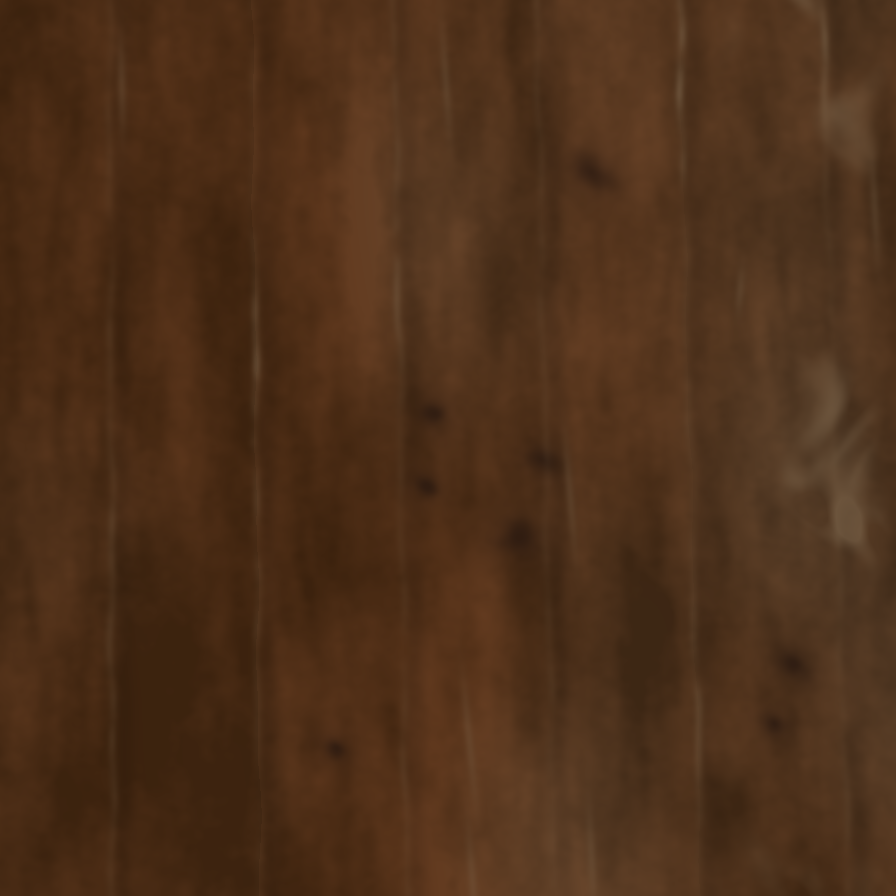
Reproduce this texture procedurally as a Shadertoy shader.

```glsl
// Worn brown floorboards: vertical planks with soft streaky grain, dark knots,
// pale broken seams and patches of grey sheen that grow to the right.
// Tones come from smooth cellular noise stretched along the boards.
#define PLANK_WIDTH 0.159
#define SEAM_OFFSET 0.122
#define SEAM_HALF_WIDTH 0.005
#define KNOT_COUNT 8
#define SCRATCH_COUNT 8
#define TONE_CONTRAST 1.35
#define DARK_BROWN vec3(0.243, 0.138, 0.056)
#define WARM_BROWN vec3(0.368, 0.216, 0.112)
#define GREY_SHEEN vec3(0.355, 0.275, 0.195)
#define PALE_WEAR vec3(0.480, 0.390, 0.290)
#define KNOT_COLOUR vec3(0.150, 0.090, 0.060)

vec3 hash3(vec2 p) {
    vec3 q = fract(vec3(p.xyx) * vec3(0.1031, 0.1030, 0.0973));
    q += dot(q, q.yxz + 33.33);
    return fract((q.xxy + q.yzz) * q.zyx);
}

// Smooth cellular noise: one signed round blob per jittered cell, about -1 to 1
float blobs(vec2 p) {
    vec2 cell = floor(p);
    float sum = 0.0;
    for (int j = -1; j <= 1; j++)
    for (int i = -1; i <= 1; i++) {
        vec2 c = cell + vec2(i, j);
        vec3 h = hash3(c + 71.0);
        vec2 d = p - c - h.xy;
        float w = max(0.0, 1.0 - dot(d, d));
        sum += (2.0 * h.z - 1.0) * w * w;
    }
    return sum;
}

float bell(float x) { return exp(-x * x); }

void mainImage(out vec4 fragColor, in vec2 fragCoord) {
    vec2 uv = fragCoord / iResolution.xy;

    // Boards lean slightly, more so toward the right
    float lean = 0.032 * uv.x * (1.0 - uv.y);
    float wobble = 0.0015 * sin(uv.y * 23.0 + uv.x * 9.0) + 0.001 * sin(uv.y * 51.0);
    float board = (uv.x - SEAM_OFFSET - lean + wobble) / PLANK_WIDTH;
    float plankId = floor(board);
    float seamId = floor(board + 0.5);
    float seamX = (board - seamId) * PLANK_WIDTH;

    // Grain tone, from broad stains to fine fibres
    vec2 grain = vec2(uv.x - lean, uv.y);
    float tone = 0.25 * blobs(grain * vec2(6.0, 3.5) + 3.0);
    tone += 0.16 * blobs(grain * vec2(30.0, 5.5));
    tone += 0.15 * blobs(grain * vec2(19.0, 13.0) + 40.0);
    tone += 0.09 * blobs(grain * vec2(75.0, 18.0) + 9.0);
    tone += 0.07 * blobs(grain * vec2(60.0, 55.0) + 30.0);
    tone += 0.04 * blobs(grain * vec2(110.0, 120.0) + 20.0);
    tone += 0.26 * (hash3(vec2(plankId + 20.0, 5.0)).x - 0.5);
    tone = clamp(0.5 + TONE_CONTRAST * tone, -0.05, 1.15);
    vec3 colour = mix(DARK_BROWN, WARM_BROWN, tone);

    // Grey sheen in patches
    float sheen = 0.03 + 0.24 * smoothstep(0.3, 1.0, uv.x);
    sheen += 0.32 * blobs(uv * vec2(5.0, 4.0) + 60.0) * (0.25 + uv.x);
    colour = mix(colour, GREY_SHEEN * (0.72 + 0.42 * tone), clamp(sheen, 0.0, 0.75));

    // Knots with soft halos
    for (int i = 0; i < KNOT_COUNT; i++) {
        vec3 h = hash3(vec2(float(i) + 3.0, 17.0));
        vec2 d = uv - vec2(0.17 + 0.74 * h.x, 0.12 + 0.82 * h.y);
        d.x += 0.25 * d.y;
        float r = mix(0.010, 0.020, h.z);
        float reach = length(d) / r + 0.3 * blobs(uv * 55.0);
        float knot = 0.50 * bell(reach) + 0.22 * bell(reach * 0.42);
        colour = mix(colour, KNOT_COLOUR, knot);
    }

    // Seams: soft shadow beside a pale line that comes and goes
    float shade = bell((seamX - 0.012) / 0.012);
    colour *= 1.0 - 0.09 * shade;
    float visible = smoothstep(-0.1, 0.8, blobs(vec2(seamId * 7.0 + 0.5, uv.y * 4.0)));
    float line = bell(seamX / SEAM_HALF_WIDTH) * (0.09 + 0.38 * visible);
    line *= 0.8 + 0.6 * blobs(uv * vec2(40.0, 35.0) + 12.0);
    colour = mix(colour, PALE_WEAR, max(line, 0.0));

    // Thin slanted scratches along the grain
    for (int i = 0; i < SCRATCH_COUNT; i++) {
        vec3 h = hash3(vec2(float(i) + 11.0, 43.0));
        vec2 d = uv - vec2(0.05 + 0.93 * h.x, h.y);
        d.x += (h.z - 0.4) * 0.2 * d.y;
        float mark = bell(d.x / 0.005) * bell(d.y / mix(0.025, 0.07, h.z));
        colour = mix(colour, PALE_WEAR, 0.26 * mark);
    }

    // Pale curling wear near the right edge
    vec2 curl = uv + 0.02 * vec2(sin(uv.y * 31.0), sin(uv.x * 37.0 + uv.y * 12.0));
    float wear = smoothstep(0.05, 0.8, blobs(curl * vec2(17.0, 10.0) + 5.0));
    wear *= smoothstep(0.78, 0.96, uv.x) * (0.7 + 0.9 * blobs(curl * vec2(40.0, 26.0)));
    colour = mix(colour, PALE_WEAR, clamp(0.7 * wear, 0.0, 0.6));

    fragColor = vec4(colour, 1.0);
}
```
